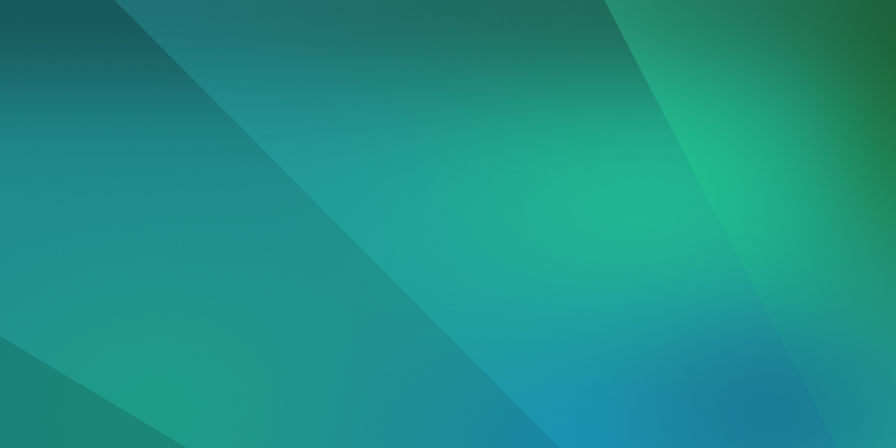
Write a Shadertoy shader that draws this background.

```glsl
const vec2 CANVAS = vec2(2.0, 1.0);

// Ambient colours
const vec3 TEAL        = vec3(0.135, 0.600, 0.610);
const vec3 SEA_GREEN   = vec3(0.130, 0.660, 0.585);
const vec3 MINT        = vec3(0.125, 0.720, 0.575);
const vec3 AZURE       = vec3(0.105, 0.580, 0.700);
const vec3 DEEP_BLUE   = vec3(0.100, 0.490, 0.600);
const vec3 OLIVE       = vec3(0.120, 0.440, 0.240);
const vec3 SHADE_LEFT  = vec3(0.110, 0.340, 0.360);
const vec3 SHADE_RIGHT = vec3(0.110, 0.270, 0.160);

// Panel edges, each running from its upper to its lower end
const vec2 LEFT_TOP     = vec2(0.255, 1.0);
const vec2 LEFT_BOTTOM  = vec2(1.250, 0.0);
const vec2 RIGHT_TOP    = vec2(1.349, 1.0);
const vec2 RIGHT_BOTTOM = vec2(1.870, 0.0);
const vec2 CORNER_TOP    = vec2(0.0, 0.250);
const vec2 CORNER_BOTTOM = vec2(0.417, 0.0);

// Panel tones
const float LEFT_TONE = 0.92;
const float LEFT_TOP_TONE = 0.78;
const float CORNER_TONE = 0.87;
const vec3  RIGHT_TINT = vec3(0.96, 1.04, 0.98);
const float RIGHT_TOP_LIFT = 0.28;
const float LIFT_REACH = 0.30;

const float SHADE_HEIGHT = 0.24;
const float SHADE_STRENGTH = 0.58;
const float GRAIN = 0.004;

float hash(vec2 p) {
    return fract(sin(dot(p, vec2(127.1, 311.7))) * 43758.5453);
}

// Elliptical falloff, one at the centre
float glow(vec2 p, vec2 centre, vec2 radius) {
    vec2 d = (p - centre) / radius;
    return exp(-dot(d, d));
}

// Signed distance to a line, positive on its right when descending
float edgeDistance(vec2 p, vec2 top, vec2 bottom) {
    vec2 along = normalize(bottom - top);
    return dot(p - top, vec2(-along.y, along.x));
}

float cover(float distance, float pixel) {
    return smoothstep(-0.75 * pixel, 0.75 * pixel, distance);
}

vec3 ambient(vec2 p, float topShade) {
    vec3 color = TEAL;
    color = mix(color, SEA_GREEN, glow(p, vec2(0.35, 0.08), vec2(0.45, 0.35)));
    color = mix(color, MINT,      glow(p, vec2(1.45, 0.58), vec2(0.50, 0.35)));
    color = mix(color, AZURE,     glow(p, vec2(1.32, 0.00), vec2(0.40, 0.25)));
    color = mix(color, DEEP_BLUE, glow(p, vec2(1.72, 0.08), vec2(0.30, 0.22)));
    color = mix(color, OLIVE,     glow(p, vec2(2.10, 0.85), vec2(0.28, 0.50)));

    vec3 shade = mix(SHADE_LEFT, SHADE_RIGHT, smoothstep(0.2, 1.6, p.x));
    return mix(color, shade, SHADE_STRENGTH * topShade);
}

void mainImage(out vec4 fragColor, in vec2 fragCoord) {
    vec2 p = fragCoord / iResolution.xy * CANVAS;
    float pixel = 1.0 / iResolution.y;
    float topShade = glow(p, vec2(p.x, 1.0), vec2(1.0, SHADE_HEIGHT));
    vec3 color = ambient(p, topShade);

    // Dim left panel and its corner fold
    float left = cover(-edgeDistance(p, LEFT_TOP, LEFT_BOTTOM), pixel);
    float corner = cover(-edgeDistance(p, CORNER_TOP, CORNER_BOTTOM), pixel);
    color *= mix(1.0, mix(LEFT_TONE, LEFT_TOP_TONE, topShade), left);
    color *= mix(1.0, CORNER_TONE, corner);

    // Right panel, brightest along its upper edge
    float rightDistance = edgeDistance(p, RIGHT_TOP, RIGHT_BOTTOM);
    float lift = RIGHT_TOP_LIFT * topShade * exp(-max(rightDistance, 0.0) / LIFT_REACH);
    color *= mix(vec3(1.0), RIGHT_TINT + lift, cover(rightDistance, pixel));

    // Fine grain against banding
    color += GRAIN * (hash(floor(p * 256.0)) - 0.5);
    fragColor = vec4(clamp(color, 0.0, 1.0), 1.0);
}
```
